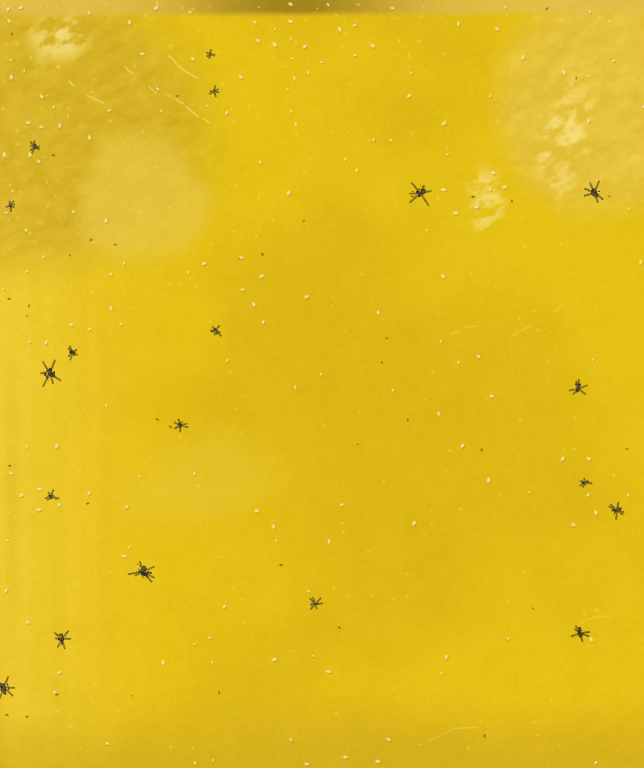
Reproduce this texture procedurally as a Shadertoy shader.

```glsl
float hash(vec2 p) {
    vec3 q = fract(p.xyx * 0.1031);
    q += dot(q, q.yzx + 33.33);
    return fract((q.x + q.y) * q.z);
}

vec2 hash2(vec2 p) { return vec2(hash(p + 3.7), hash(p + 71.3)); }

float noise(vec2 p) {
    vec2 i = floor(p), f = fract(p);
    f *= f * (3.0 - 2.0 * f);
    return mix(mix(hash(i), hash(i + vec2(1, 0)), f.x),
               mix(hash(i + vec2(0, 1)), hash(i + vec2(1, 1)), f.x), f.y);
}

float fbm(vec2 p) {
    float sum = 0.0, amp = 0.53;
    for (int i = 0; i < 4; i++) {
        sum += amp * noise(p);
        p = mat2(1.6, 1.2, -1.2, 1.6) * p + 17.0;
        amp *= 0.5;
    }
    return sum;
}

mat2 rotate(float a) { return mat2(cos(a), -sin(a), sin(a), cos(a)); }

float patchMask(vec2 p, vec2 centre, vec2 radius, float soft) {
    return 1.0 - smoothstep(1.0 - soft, 1.0 + soft, length((p - centre) / radius));
}

float segment(vec2 p, vec2 a, vec2 b) {
    vec2 d = b - a;
    return length(p - a - d * clamp(dot(p - a, d) / dot(d, d), 0.0, 1.0));
}

// One small oval grain per occupied grid cell
float grains(vec2 p, float cells, float density, float size, float px) {
    vec2 id = floor(p * cells);
    vec2 centre = (id + 0.2 + 0.6 * hash2(id + cells)) / cells;
    vec2 d = rotate(6.28 * hash(id + 9.0)) * (p - centre);
    float r = size * mix(0.6, 1.25, hash(id + 27.0));
    float dist = length(d * vec2(0.75, 1.2)) - r;
    return step(hash(id + 51.0), density) * (1.0 - smoothstep(-px, px, dist));
}

// Ragged body with thin bent legs
float insect(vec2 p, float size, float seed, float px) {
    p = rotate(seed * 2.4) * p;
    vec2 warped = p + size * 0.9 * (vec2(noise(p * 330.0 + seed), noise(p * 330.0 - seed)) - 0.5);
    float body = length(warped * vec2(0.75, 1.25)) - size * 0.65;
    float ink = 0.95 * (1.0 - smoothstep(-px, px * 1.2, body));
    for (float k = 0.0; k < 6.0; k++) {
        float a = k * 1.05 + hash(vec2(seed, k));
        vec2 tip = size * (0.9 + hash(vec2(k, seed))) * vec2(cos(a), sin(a));
        float leg = segment(p, vec2(0), tip) - 0.0004;
        ink = max(ink, 0.6 * (1.0 - smoothstep(0.0, px * 1.3, leg)));
    }
    return ink;
}

void mainImage(out vec4 fragColor, in vec2 fragCoord) {
    float px = 1.0 / iResolution.y;
    float aspect = iResolution.x * px;
    vec2 p = fragCoord * px;
    vec2 warp = p + 0.07 * (vec2(fbm(p * 7.0), fbm(p * 7.0 + 40.0)) - 0.5);
    float crinkle = fbm(rotate(0.5) * p * vec2(55.0, 100.0));

    // Yellow sheet with broad, soft tonal drift
    float drift = smoothstep(0.28, 0.52, fbm(p * 2.3 + 5.0));
    vec3 col = mix(vec3(0.86, 0.715, 0.085), vec3(0.90, 0.755, 0.085), drift);
    float leftSide = 1.0 - smoothstep(0.0, 0.24, p.x);
    float streaks = noise(vec2(p.x * 65.0, p.y * 3.0));
    col += leftSide * (vec3(0.02, 0.02, 0.09) + 0.035 * (streaks - 0.5));
    col = mix(col, vec3(0.82, 0.67, 0.12), 0.75 * (1.0 - smoothstep(0.0, 0.11, warp.y)));

    // Dull film and glossy reflections in the upper corners
    float film = patchMask(warp, vec2(0.07, 0.83), vec2(0.20, 0.17), 0.3);
    col = mix(col, vec3(0.82, 0.685, 0.16) + 0.10 * (crinkle - 0.5), 0.8 * film);
    float lobe = patchMask(warp, vec2(0.18, 0.735), vec2(0.075, 0.085), 0.25);
    col = mix(col, vec3(0.91, 0.78, 0.27), 0.7 * lobe);
    float corner = patchMask(warp, vec2(0.80, 0.87), vec2(0.145, 0.145), 0.2);
    col = mix(col, vec3(0.90, 0.765, 0.28) + 0.10 * (crinkle - 0.5), 0.75 * corner);
    float low = patchMask(warp, vec2(0.26, 0.38), vec2(0.09, 0.05), 0.6);
    col = mix(col, vec3(0.91, 0.77, 0.23), 0.5 * low);

    // Crinkled highlights
    float shine = patchMask(warp, vec2(0.745, 0.82), vec2(0.025, 0.065), 0.7)
                + patchMask(warp, vec2(0.625, 0.75), vec2(0.025, 0.04), 0.6)
                + patchMask(warp, vec2(0.08, 0.94), vec2(0.035, 0.028), 0.5);
    col = mix(col, vec3(0.96, 0.87, 0.50), 0.8 * shine * smoothstep(0.36, 0.65, crinkle));

    // Pale wrinkles, mostly towards the upper left
    for (float i = 0.0; i < 9.0; i++) {
        vec2 h = hash2(vec2(i, 14.0));
        vec2 c = i < 5.0 ? vec2(0.08 + 0.2 * h.x, 0.83 + 0.12 * h.y) : h * vec2(aspect, 0.75);
        vec2 d = rotate(i < 5.0 ? -0.65 : 0.4) * (warp - c);
        float line = 1.0 - smoothstep(0.0, 0.0022, segment(d, vec2(-0.035, 0), vec2(0.035, 0)));
        float broken = smoothstep(0.35, 0.6, noise(p * 85.0 + i));
        col = mix(col, vec3(0.95, 0.85, 0.42), line * broken * (i < 5.0 ? 0.75 : 0.4));
    }

    // Top rim: pale strip with a brown shadow
    float rim = smoothstep(0.979, 0.990, p.y + 0.006 * noise(p * 18.0));
    float shade = exp(-pow((p.x - 0.38) / 0.13, 2.0));
    col = mix(col, mix(vec3(0.88, 0.75, 0.30), vec3(0.60, 0.48, 0.12), shade), rim * 0.85);

    // Pale grains with a faint shadow, and tiny dark motes
    float crowd = 0.06 + 0.16 * leftSide * smoothstep(0.1, 0.5, p.y) + 0.17 * smoothstep(0.68, 1.0, p.y);
    float shadow = grains(p + vec2(-0.001, 0.0015), 46.0, crowd, 0.0021, px);
    col = mix(col, vec3(0.60, 0.47, 0.08), 0.4 * shadow);
    col = mix(col, vec3(0.97, 0.90, 0.64), 0.9 * grains(p, 46.0, crowd, 0.0020, px));
    col = mix(col, vec3(0.95, 0.83, 0.38), 0.6 * grains(p + 4.0, 61.0, crowd, 0.0014, px));
    col = mix(col, vec3(0.42, 0.33, 0.08), 0.7 * grains(p + 8.0, 37.0, 0.035, 0.0013, px));

    // Scattered insects
    for (float i = 0.0; i < 19.0; i++) {
        vec2 h = hash2(vec2(i * 7.0, 31.0));
        vec2 d = p - vec2(fract(h.x + i * 0.618) * aspect, 0.03 + 0.94 * fract(h.y * 0.3 + i * 0.381));
        float size = mix(0.0035, 0.0105, pow(hash(vec2(i, 88.0)), 1.3));
        if (length(d) < 0.03) {
            vec3 ink = mix(vec3(0.14, 0.12, 0.09), vec3(0.40, 0.34, 0.20), noise(d * 400.0 + i));
            col = mix(col, ink, insect(d, size, i + 1.0, px));
        }
    }

    // Fine surface mottling
    col += 0.016 * (noise(p * 210.0) - 0.5) + 0.02 * (fbm(p * 28.0) - 0.5);
    fragColor = vec4(clamp(col, 0.0, 1.0), 1.0);
}
```
